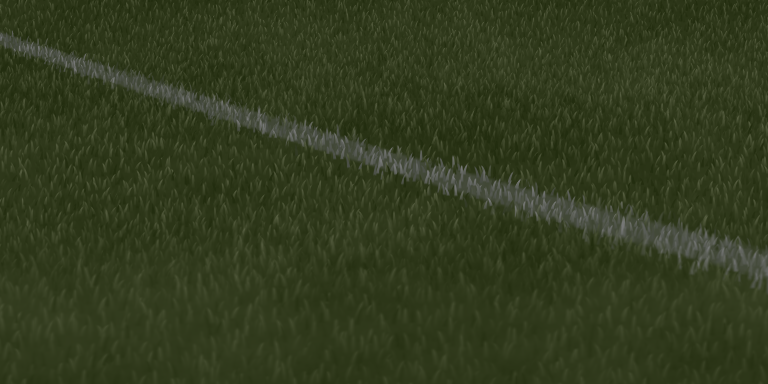
Reproduce this texture procedurally as a WebGL 1 fragment shader.

```glsl
precision highp float;
// A dim grass pitch crossed by a ragged chalk line, with a soft-focus foreground.
uniform vec2 u_resolution;

#define BLADE_SIZE 0.0105
#define SIZE_GROWTH 1.55
#define BLADE_WIDTH 0.36
#define BLADE_LEAN 1.0
#define LINE_FAR 0.021
#define LINE_NEAR 0.046
#define RAGGEDNESS 1.1
#define MEAN_TONE 0.37
#define GRASS_DARK vec3(0.135, 0.175, 0.058)
#define GRASS_LIGHT vec3(0.335, 0.365, 0.250)
#define CHALK_DARK vec3(0.255, 0.275, 0.235)
#define CHALK_LIGHT vec3(0.465, 0.470, 0.468)

vec2 hash2(vec2 p) {
  vec3 q = fract(vec3(p.xyx) * vec3(0.1031, 0.1030, 0.0973));
  q += dot(q, q.yzx + 33.33);
  return fract((q.xx + q.yz) * q.zy);
}

// Chalk coverage; the line bends slightly and widens towards the right.
float chalk(vec2 p, float jitter) {
  float center = 0.900 - 0.335 * p.x + 0.020 * p.x * p.x;
  float halfWidth = mix(LINE_FAR, LINE_NEAR, p.x * 0.5);
  float dist = abs(p.y - center) / halfWidth;
  return 1.0 - smoothstep(0.75, 1.15, dist + RAGGEDNESS * (jitter - 0.45));
}

// One layer of leaning blades, drawn back to front: x is tone, y is chalk.
vec2 blades(vec2 p, float size, float blur, float seed) {
  vec2 cell = size * vec2(0.75, 1.25);
  vec2 grid = p / cell;
  float soft = max(blur, 0.7 / (u_resolution.y * cell.x));
  vec2 surface = vec2(0.2, chalk(p, 0.6) * 0.55);
  for (int row = 0; row < 3; row++) {
    for (int col = -2; col <= 2; col++) {
      vec2 id = floor(grid) + vec2(float(col), -float(row));
      vec2 place = hash2(id + seed);
      vec2 trait = hash2(id + seed + 71.7);
      vec2 root = id + place;
      float height = 1.1 + 0.85 * trait.x;
      float t = (grid.y - root.y) / height;
      float lean = BLADE_LEAN * (2.0 * trait.y - 0.85);
      float across = abs(grid.x - root.x - lean * t * abs(t));
      float width = BLADE_WIDTH * (1.0 - 0.7 * t);
      float alpha = 1.0 - smoothstep(width - soft, width + soft, across);
      alpha *= smoothstep(0.0, 0.2, t) * (1.0 - smoothstep(0.75, 1.0, t));
      float shade = fract(place.x * 7.3 + trait.y * 3.1);
      float tone = shade * (0.3 + 0.9 * t);
      float ragged = fract(place.y * 5.7 + trait.x * 2.3);
      float painted = chalk((root + vec2(0.0, 0.5 * height)) * cell, ragged);
      surface = mix(surface, vec2(tone, painted), alpha);
    }
  }
  return surface;
}

// Uneven growth made of layered sines.
float patches(vec2 p) {
  float sum = 0.0;
  float gain = 0.5;
  vec2 q = p * vec2(3.0, 9.0);
  for (int i = 0; i < 5; i++) {
    sum += gain * sin(q.x + 1.3 * sin(q.y * 0.7)) * sin(q.y + 0.8 * sin(q.x));
    q = mat2(1.6, 0.9, -0.9, 1.6) * q + 2.7;
    gain *= 0.72;
  }
  return sum;
}

float glow(vec2 p, vec2 center, vec2 radius) {
  vec2 d = (p - center) / radius;
  return exp(-dot(d, d));
}

void main() {
  vec2 p = gl_FragCoord.xy / u_resolution.y;

  // Blend blade sizes by depth and defocus the near grass.
  float depth = clamp((0.95 - p.y) * 2.6, 0.0, 2.0);
  float near = 1.0 - smoothstep(0.05, 0.60, p.y);
  float blur = mix(0.10, 0.38, near);
  vec2 surface = vec2(0.0);
  float size = BLADE_SIZE;
  float power = 0.0;
  for (int i = 0; i < 3; i++) {
    float weight = max(0.0, 1.0 - abs(depth - float(i)));
    if (weight > 0.0) {
      surface += weight * blades(p, size, blur, float(i) * 37.0 + 11.0);
    }
    power += weight * weight;
    size *= SIZE_GROWTH;
  }

  // Large-scale light over the pitch.
  float light = 0.09 * patches(p) + 0.05 * patches(p * vec2(4.0, 2.2) + 5.3);
  light += 0.13 * glow(p, vec2(1.70, 0.83), vec2(0.60, 0.13));
  light += 0.05 * glow(p, vec2(0.45, 0.42), vec2(0.70, 0.20));
  light -= 0.10 * glow(p, vec2(1.35, 0.62), vec2(0.45, 0.09));
  light -= 0.09 * (1.0 - smoothstep(0.0, 0.22, p.y));
  light -= 0.04 * smoothstep(0.93, 1.0, p.y);

  // Restore the contrast lost where two layers blend.
  float contrast = mix(1.0, 0.50, near) * inversesqrt(power);
  float detail = (surface.x - MEAN_TONE) * contrast;
  float tone = MEAN_TONE + detail + light;
  vec3 grass = mix(GRASS_DARK, GRASS_LIGHT, clamp(tone, 0.0, 1.2));
  float dust = clamp(0.58 + 1.1 * detail, 0.0, 1.0);
  vec3 paint = mix(CHALK_DARK, CHALK_LIGHT, dust);
  vec3 color = mix(grass, paint, clamp(surface.y, 0.0, 1.0));
  gl_FragColor = vec4(color, 1.0);
}
```
